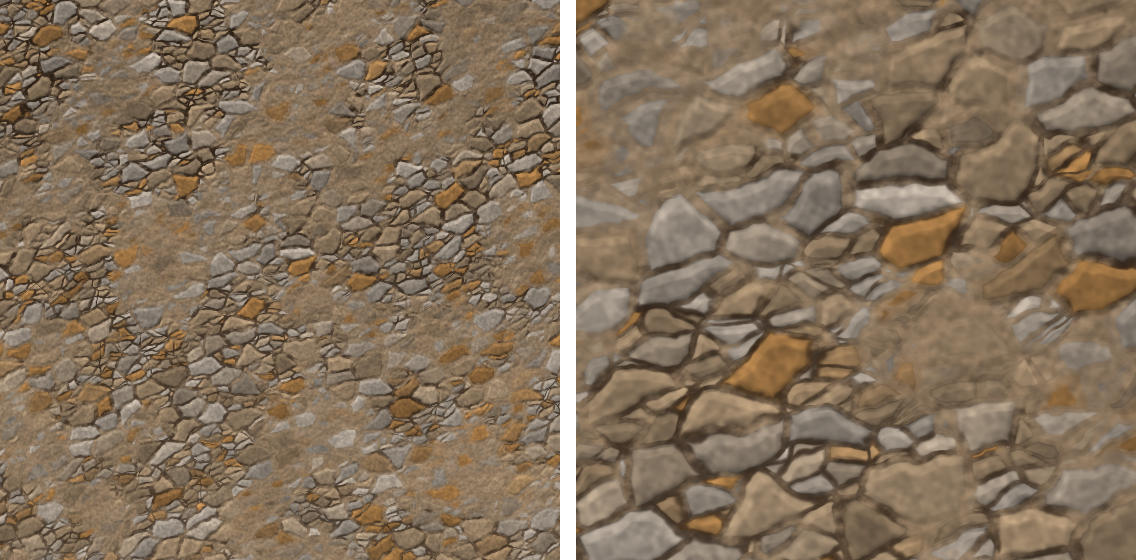
Left: the whole. Right: its middle third, enlarged.
This texture is drawn by a three.js fragment shader. Its source:

```glsl
// Rough rubble masonry: tilted courses of irregular stones in sandy mortar.
// Two sizes of stretched Voronoi cells form a height field, which is tinted
// per stone and shaded by its slope towards a light from above.
#define TILT 0.36
#define BIG_CELLS vec2(21.0, 35.0)
#define SMALL_CELLS vec2(36.0, 68.0)
#define BIG_SHARE 0.52
#define WARP 0.016
#define RELIEF 0.36
#define LIGHT_STEP vec2(-0.0015, 0.0045)
#define GAP_COLOR vec3(0.19, 0.135, 0.09)
#define MORTAR_COLOR vec3(0.55, 0.46, 0.36)
#define TAN_COLOR vec3(0.53, 0.45, 0.355)
#define GREY_COLOR vec3(0.57, 0.53, 0.485)
#define OCHRE_COLOR vec3(0.56, 0.41, 0.24)

varying vec2 vUv;

struct Wall {
  float height;
  float mortar;
  vec2 stoneId;
};

vec2 hash2(vec2 p) {
  vec3 q = fract(p.xyx * vec3(0.1031, 0.1030, 0.0973));
  q += dot(q, q.yzx + 33.33);
  return fract((q.xx + q.yz) * q.zy);
}

float noise(vec2 p) {
  vec2 i = floor(p);
  vec2 f = fract(p);
  f = f * f * (3.0 - 2.0 * f);
  float low = mix(hash2(i).x, hash2(i + vec2(1.0, 0.0)).x, f.x);
  float high = mix(hash2(i + vec2(0.0, 1.0)).x, hash2(i + 1.0).x, f.x);
  return mix(low, high, f.y);
}

float fbm(vec2 p) {
  float sum = 0.0;
  float weight = 0.5;
  for (int i = 0; i < 4; i++) {
    sum += weight * noise(p);
    p = p * 2.03 + 17.3;
    weight *= 0.5;
  }
  return sum / 0.9375;
}

vec2 seed(vec2 cell) {
  return cell + 0.5 + 0.86 * (hash2(cell) - 0.5);
}

// Voronoi cell: x is the distance to the border, yz identify the cell
vec3 stoneCell(vec2 p) {
  vec2 base = floor(p);
  vec2 nearest = base;
  float best = 9.0;
  for (int j = -1; j <= 1; j++)
  for (int i = -1; i <= 1; i++) {
    vec2 cell = base + vec2(float(i), float(j));
    vec2 d = seed(cell) - p;
    if (dot(d, d) < best) {
      best = dot(d, d);
      nearest = cell;
    }
  }
  vec2 toNearest = seed(nearest) - p;
  float border = 9.0;
  for (int j = -2; j <= 2; j++)
  for (int i = -2; i <= 2; i++) {
    vec2 toOther = seed(nearest + vec2(float(i), float(j))) - p;
    vec2 across = toOther - toNearest;
    if (dot(across, across) > 0.0001)
      border = min(border, dot(0.5 * (toNearest + toOther), normalize(across)));
  }
  return vec3(border, nearest);
}

// Tilted, gently bent wall coordinates
vec2 wallSpace(vec2 uv) {
  float c = cos(TILT);
  float s = sin(TILT);
  vec2 p = vec2(c * uv.x + s * uv.y, c * uv.y - s * uv.x) + 3.0;
  p.y += 0.012 * sin(p.x * 7.0);
  return p;
}

Wall buildWall(vec2 uv) {
  vec2 p = wallSpace(uv);
  vec2 bend = vec2(fbm(p * 32.0), fbm(p * 32.0 + 41.0)) - 0.5;
  vec2 q = p + WARP * bend;
  vec3 big = stoneCell(q * BIG_CELLS);
  vec3 small = stoneCell(q * SMALL_CELLS + 7.0);
  float isBig = step(hash2(big.yz + 3.0).x, BIG_SHARE);

  float bigHeight = smoothstep(0.02, 0.21, big.x);
  float smallHeight = smoothstep(0.0, 0.24, small.x) * smoothstep(0.0, 0.07, big.x);
  smallHeight *= 0.55 + 0.4 * hash2(small.yz + 9.0).y;
  float height = mix(smallHeight, bigHeight, isBig);

  // Mortar fills the joints to an uneven level
  float grain = fbm(p * vec2(75.0, 105.0));
  float fill = 0.12 + 0.75 * smoothstep(0.4, 0.72, fbm(p * 9.0 + 5.0));
  fill += 0.5 * (grain - 0.5);
  float mortar = smoothstep(-0.05, 0.2, fill - height);
  height = max(height, fill) + 0.45 * (grain - 0.5);
  return Wall(height, mortar, mix(small.yz + 200.0, big.yz, isBig));
}

vec3 stoneColor(vec2 id, vec2 p) {
  vec2 r = hash2(id + 0.5);
  vec3 color = mix(TAN_COLOR, GREY_COLOR, smoothstep(0.4, 0.85, r.x));
  color = mix(OCHRE_COLOR, color, smoothstep(0.06, 0.2, r.x));
  return color * (0.83 + 0.28 * r.y) * (0.86 + 0.28 * fbm(p * 60.0 + 11.0));
}

void main() {
  Wall wall = buildWall(vUv);
  float towardLight = buildWall(vUv + LIGHT_STEP).height;
  vec2 p = wallSpace(vUv);

  // Joints are deeper and darker towards the top
  float depth = smoothstep(0.1, 0.95, vUv.y + 0.5 * (fbm(vUv * 4.0) - 0.5));
  vec3 color = mix(stoneColor(wall.stoneId, p), MORTAR_COLOR, 0.8 * wall.mortar);
  float slope = clamp(wall.height - towardLight, -0.8, 0.5);
  color *= 1.0 + RELIEF * mix(0.8, 1.35, depth) * slope;
  float open = smoothstep(-0.12, 0.42, wall.height);
  color = mix(GAP_COLOR, color, mix(1.0, open, mix(0.65, 1.0, depth)));

  // Fine grit and broad weathering
  color *= 0.91 + 0.18 * noise(p * 260.0);
  color *= mix(1.03, 0.95, depth) * (0.94 + 0.12 * fbm(vUv * 6.0 + 2.0));
  gl_FragColor = vec4(color, 1.0);
}
```
